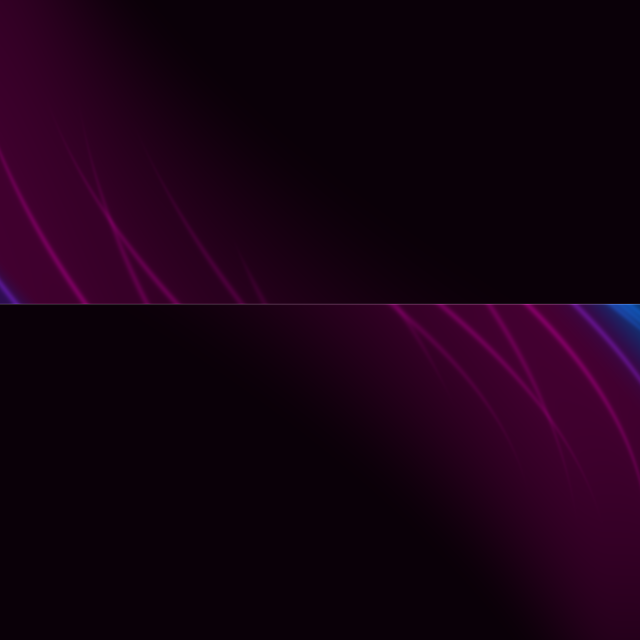
Reproduce this background procedurally as a Shadertoy shader.

```glsl
// Dark magenta backdrop: two mirrored glow panels with curved light streaks, split by a thin seam.

const float SEAM = 0.5245;
const vec3 NIGHT = vec3(0.040, 0.000, 0.031);
const vec3 PLUM = vec3(0.222, 0.000, 0.158);
const vec3 MAGENTA = vec3(0.205, 0.000, 0.170);
const vec3 VIOLET = vec3(0.170, 0.050, 0.300);
const vec3 BLUE = vec3(0.040, 0.220, 0.470);

// Each streak: start on the seam, slope, bend, reach away from the seam.
const vec4 UPPER[6] = vec4[6](
    vec4(0.134, -0.711, 0.615, 0.48),
    vec4(0.277, -0.909, 0.847, 0.34),
    vec4(0.230, -0.507, 0.533, 0.34),
    vec4(0.378, -0.764, 0.579, 0.30),
    vec4(0.414, -0.537, 0.500, 0.11),
    vec4(0.026, -0.800, 0.500, 0.40));
const vec4 LOWER[6] = vec4[6](
    vec4(0.176, -1.015, 1.365, 0.50),
    vec4(0.312, -1.200, 1.350, 0.36),
    vec4(0.236, -0.661, 0.755, 0.36),
    vec4(0.388, -1.216, 1.670, 0.31),
    vec4(0.382, -0.690, 0.700, 0.17),
    vec4(0.102, -1.010, 1.200, 0.50));
const float STRENGTH[6] = float[6](1.0, 0.85, 0.7, 0.6, 0.4, 1.0);

// Soft line along a parabola that thins and fades with height.
float streak(vec2 q, vec4 curve) {
    float x = curve.x + (curve.y + curve.z * q.y) * q.y;
    float slope = curve.y + 2.0 * curve.z * q.y;
    float dist = abs(q.x - x) / sqrt(1.0 + slope * slope);
    float fade = 1.0 - smoothstep(0.0, curve.w, q.y);
    float width = mix(0.0018, 0.0052, fade);
    float core = exp(-dist * dist / (width * width));
    float halo = 0.12 * exp(-dist / 0.012);
    return (core + halo) * fade;
}

// Broad glow, bounded by a curve that retreats toward the side edge.
float panelGlow(vec2 q, float inner, float falloff) {
    float edge = 0.85 - 1.68 * q.y + 0.87 * q.y * q.y;
    float spread = 1.0 - smoothstep(inner, 1.0, q.x / edge);
    return spread * (1.0 - falloff * q.y * q.y);
}

// Fine parallel rays in the blue corner.
float cornerRays(vec2 q) {
    float sum = 0.0;
    for (int i = 0; i < 3; i++) {
        float start = 0.045 - 0.014 * float(i);
        sum += streak(q, vec4(start, -1.25, 1.0, 0.09)) * 0.4;
    }
    return sum;
}

void mainImage(out vec4 fragColor, in vec2 fragCoord) {
    vec2 p = fragCoord / iResolution.xy;
    bool above = p.y > SEAM;

    // Fold both panels so x runs from the lit side and y from the seam.
    vec2 q = vec2(above ? p.x : 1.0 - p.x, abs(p.y - SEAM));

    // Background glow
    float glow = above ? panelGlow(q, -0.1, 1.2) : panelGlow(q, 0.15, 1.9);
    vec3 color = NIGHT + PLUM * glow;

    // Cool corners beside the seam
    float corner = q.x + q.y * 0.9;
    float reach = above ? 0.065 : 0.16;
    color = mix(color, VIOLET, 1.0 - smoothstep(reach * 0.25, reach, corner));
    if (!above) {
        color = mix(color, BLUE, 1.0 - smoothstep(0.0, 0.10, corner));
        color += BLUE * cornerRays(q);
    }

    // Curved streaks; the last one in each panel is violet
    for (int i = 0; i < 6; i++) {
        vec4 curve = above ? UPPER[i] : LOWER[i];
        vec3 tint = i == 5 ? VIOLET * 0.8 : MAGENTA;
        color += tint * STRENGTH[i] * streak(q, curve);
    }

    // Seam line
    float pixel = 1.0 / iResolution.y;
    float seam = 1.0 - smoothstep(0.0004, 0.0004 + pixel, q.y);
    color += vec3(0.15, 0.14, 0.15) * seam;

    fragColor = vec4(color, 1.0);
}
```
